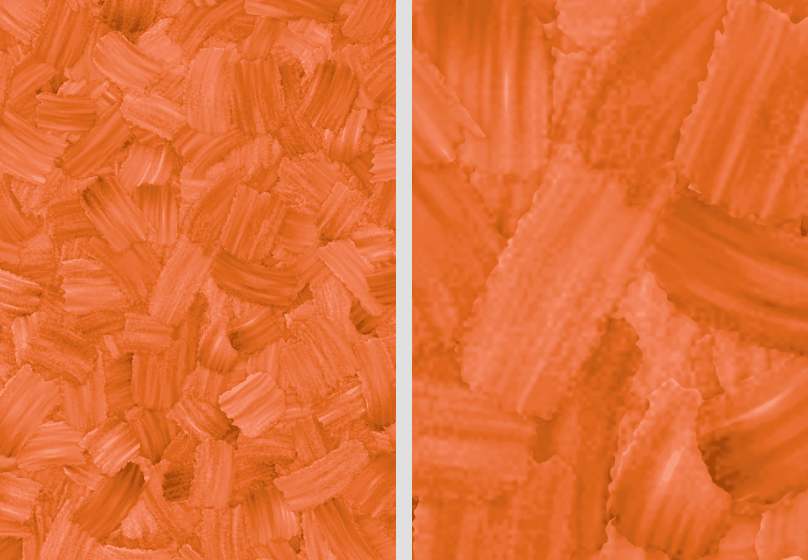
Left: the whole. Right: its middle third, enlarged.
Reproduce this texture procedurally as a WebGL 1 fragment shader.

```glsl
precision highp float;
uniform vec2 u_resolution;

#define LAYERS 6
#define CELL 0.115
#define HALF_LENGTH vec2(0.046, 0.088)
#define HALF_WIDTH vec2(0.030, 0.050)
#define BRISTLES 125.0
#define STREAK_CONTRAST 2.1
#define TONE_SPREAD 1.7
#define GRAIN 0.85
#define LIGHT vec2(-0.6, 0.8)

vec4 hash4(vec2 p) {
  vec4 q = fract(p.xyxy * vec4(0.1031, 0.1030, 0.0973, 0.1099));
  q += dot(q, q.wzxy + 33.33);
  return fract((q.xxyz + q.yzzw) * q.zywx);
}

float noise(vec2 p) {
  vec2 i = floor(p), f = fract(p);
  f = f * f * (3.0 - 2.0 * f);
  return mix(mix(hash4(i).x, hash4(i + vec2(1, 0)).x, f.x),
             mix(hash4(i + vec2(0, 1)).x, hash4(i + vec2(1, 1)).x, f.x), f.y);
}

float roundedBox(vec2 p, vec2 size, float radius) {
  vec2 q = abs(p) - size + radius;
  return length(max(q, 0.0)) + min(max(q.x, q.y), 0.0) - radius;
}

// Furrows left by the brush: q.x runs along the stroke, q.y across it
float bristles(vec2 q, float seed) {
  q.y += 0.003 * noise(vec2(q.x * 25.0, seed));
  float broad = noise(vec2(q.x * 9.0, q.y * BRISTLES * 0.45) + seed);
  float hairs = noise(vec2(q.x * 14.0, q.y * BRISTLES) + seed + 31.0);
  float fine = noise(vec2(q.x * 28.0, q.y * BRISTLES * 2.1) + seed + 67.0);
  return 0.35 * broad + 0.8 * hairs + 0.6 * fine - 0.875;
}

// Paint colour from deep shadow to pale pink, tone centred on zero
vec3 paint(float tone) {
  vec3 c = mix(vec3(0.66, 0.27, 0.04), vec3(0.79, 0.36, 0.09), smoothstep(-3.2, -1.9, tone));
  c = mix(c, vec3(0.87, 0.39, 0.11), smoothstep(-1.9, -0.9, tone));
  c = mix(c, vec3(0.91, 0.43, 0.20), smoothstep(-0.9, -0.15, tone));
  c = mix(c, vec3(0.93, 0.47, 0.28), smoothstep(-0.15, 0.5, tone));
  c = mix(c, vec3(0.95, 0.51, 0.35), smoothstep(0.5, 1.2, tone));
  return mix(c, vec3(0.97, 0.60, 0.47), smoothstep(1.2, 2.2, tone));
}

// Lays one brush dab over the tone beneath it
float dab(float under, vec2 p, vec2 center, vec4 shape, vec4 look, float rough, float grain) {
  float angle = 6.2832 * shape.x;
  vec2 axis = vec2(cos(angle), sin(angle));
  vec2 rel = p - center;
  vec2 q = vec2(dot(rel, axis), dot(rel, vec2(-axis.y, axis.x)));
  vec2 size = vec2(mix(HALF_LENGTH.x, HALF_LENGTH.y, shape.y),
                   mix(HALF_WIDTH.x, HALF_WIDTH.y, shape.z));
  q.y += (shape.w - 0.5) * 5.0 * q.x * q.x;
  float seed = floor(look.w * 400.0);

  // Ragged tail where the brush lifts, soft round head where it lands
  float tail = smoothstep(0.2, 0.9, q.x / size.x);
  vec2 edgePoint = q;
  edgePoint.x += tail * 0.012 * noise(vec2(q.y * BRISTLES, seed));
  float radius = size.y * mix(0.75, 0.2, tail);
  float d = roundedBox(edgePoint, size, radius) + 0.005 * rough;
  if (d > 0.009) return under;

  float along = q.x / size.x;
  float heavy = smoothstep(0.55, 1.0, look.y);
  float head = smoothstep(0.1, -1.0, along);
  float streak = bristles(q, seed);
  float tone = TONE_SPREAD * (look.x - 0.45);
  tone += 0.35 * along * (look.z - 0.3);
  tone += STREAK_CONTRAST * (0.65 + 0.6 * look.z + 0.4 * heavy * head) * streak;
  tone -= 2.0 * heavy * head;
  tone += 1.6 * heavy * smoothstep(0.36, 0.6, streak);

  // Raised rim catching the light, with crumbly paint along it
  float rim = smoothstep(-0.007, -0.001, d);
  tone += rim * (0.75 * dot(normalize(rel + 1e-5), LIGHT) + 1.2 * grain);

  float pixel = 1.0 / u_resolution.y;
  float shadow = 0.65 * smoothstep(0.008, 0.0, d);
  return mix(under - shadow, tone, smoothstep(pixel, -pixel, d));
}

void main() {
  vec2 p = gl_FragCoord.xy / u_resolution.y;
  float rough = noise(p * 130.0) + 0.7 * noise(p * 290.0) - 0.85;
  float grain = noise(p * 340.0 + 9.0) - 0.5;
  float tone = STREAK_CONTRAST * bristles(p.yx, 5.0);

  // Dabs scattered on shifted grids, one grid over another
  for (int layer = 0; layer < LAYERS; layer++) {
    float level = float(layer);
    vec2 shift = hash4(vec2(level + 3.0, 71.0)).xy * CELL;
    vec2 home = floor((p + shift) / CELL);
    for (int j = -1; j <= 1; j++) {
      for (int i = -1; i <= 1; i++) {
        vec2 cell = home + vec2(float(i), float(j));
        vec2 key = cell + 19.0 + level * vec2(37.0, 53.0);
        vec4 place = hash4(key + 211.0);
        vec2 center = (cell + 0.05 + 0.9 * place.xy) * CELL - shift;
        tone = dab(tone, p, center, hash4(key), hash4(key + 107.0), rough, grain);
      }
    }
  }

  // Dry, crumbly patches
  float dry = smoothstep(0.3, 0.8, noise(p * 17.0 + 40.0));
  tone += GRAIN * (0.4 + 1.1 * dry) * grain;
  gl_FragColor = vec4(paint(tone), 1.0);
}
```
